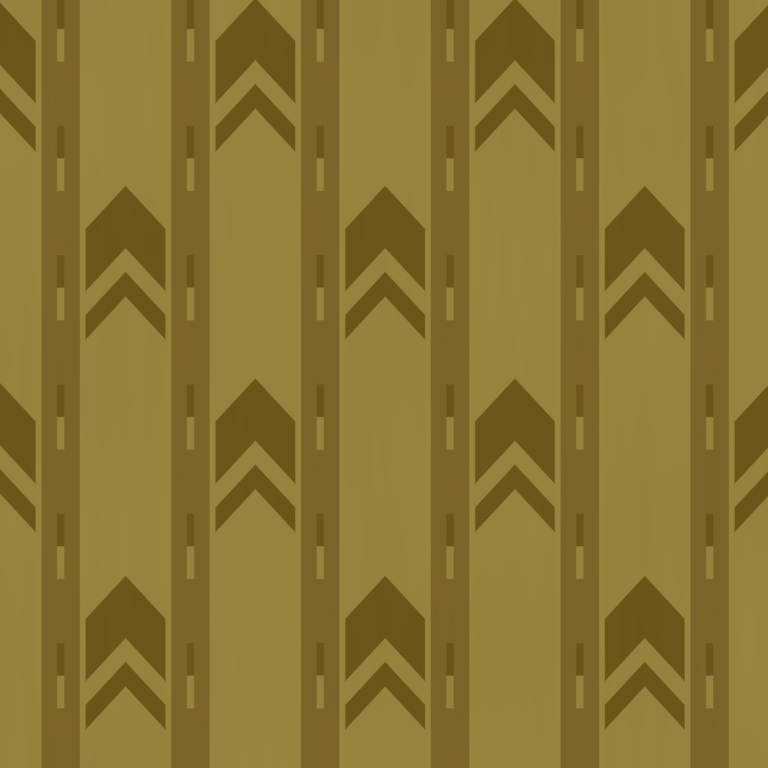
Reproduce this pattern procedurally as a Shadertoy shader.

```glsl
// Olive vertical stripes with dashed centre lines and staggered double chevrons
#define PITCH 0.1690            // spacing of stripes and of chevron columns
#define STRIPE_X 0.0790         // centre of the first stripe
#define STRIPE_HALF 0.0251      // half width of a stripe
#define DASH_PITCH 0.1684       // vertical spacing of the dashes
#define DASH_SIZE vec2(0.0047, 0.0212) // half size of one dash segment
#define CHEVRON_HALF 0.0519     // half width of a chevron
#define CHEVRON_SLOPE 1.08      // fall of the arms per unit of width
#define GRAIN 0.012             // strength of the tonal variation
#define FIELD vec3(0.585, 0.514, 0.242)
#define STRIPE vec3(0.480, 0.397, 0.157)
#define DARK vec3(0.420, 0.337, 0.102)

float hash(vec2 p) {
    p = fract(p * vec2(0.1031, 0.1030));
    p += dot(p, p.yx + 33.33);
    return fract((p.x + p.y) * p.x);
}

float noise(vec2 p) {
    vec2 i = floor(p), f = fract(p);
    f = f * f * (3.0 - 2.0 * f);
    return mix(mix(hash(i), hash(i + vec2(1, 0)), f.x),
               mix(hash(i + vec2(0, 1)), hash(i + vec2(1, 1)), f.x), f.y);
}

float box(vec2 p, vec2 halfSize) {
    vec2 d = abs(p) - halfSize;
    return max(d.x, d.y);
}

// Bent band whose upper apex lies at "top" and whose height is "thickness"
float chevron(vec2 p, float top, float thickness) {
    float fall = p.y - abs(p.x) * CHEVRON_SLOPE - top;
    float arms = abs(fall - 0.5 * thickness) - 0.5 * thickness;
    return max(arms / length(vec2(1.0, CHEVRON_SLOPE)), abs(p.x) - CHEVRON_HALF);
}

// Distance to the large chevron and the thin one beneath it
float arrow(vec2 p) {
    return min(chevron(p, 0.0, 0.081), chevron(p, 0.112, 0.032));
}

// Apex height of each row; the rows spread slightly down the canvas
float rowTop(float row) {
    return -0.0026 + row * (0.2415 + 0.0031 * row);
}

float cover(float d, float soft) {
    return 1.0 - smoothstep(-soft, soft, d);
}

void mainImage(out vec4 fragColor, in vec2 fragCoord) {
    vec2 p = fragCoord / iResolution.xy;
    p.y = 1.0 - p.y;                       // measure downwards from the top
    float soft = 0.9 / min(iResolution.x, iResolution.y);

    // Stripes with a faint light rim
    float stripeX = (fract((p.x - STRIPE_X) / PITCH + 0.5) - 0.5) * PITCH;
    float stripe = abs(stripeX) - STRIPE_HALF;
    vec3 color = FIELD + 0.012 * exp(-max(stripe, 0.0) / 0.003);
    color = mix(color, STRIPE, cover(stripe, soft));

    // Dashes: a dark segment on top of a light one
    float dashY = (fract((p.y - 0.2062) / DASH_PITCH + 0.5) - 0.5) * DASH_PITCH;
    vec2 dash = vec2(stripeX, dashY);
    vec2 segment = vec2(0.0, DASH_SIZE.y);
    color = mix(color, DARK, cover(box(dash + segment, DASH_SIZE), soft));
    color = mix(color, FIELD, cover(box(dash - segment, DASH_SIZE), soft));

    // Chevrons: neighbouring columns use alternate rows
    float column = floor((p.x - STRIPE_X) / PITCH);
    float chevronX = p.x - STRIPE_X - (column + 0.5) * PITCH;
    float parity = mod(column + 1.0, 2.0);
    float d = 1.0;
    for (int i = 0; i < 2; i++) {
        float row = 2.0 * float(i) + parity;
        d = min(d, arrow(vec2(chevronX, p.y - rowTop(row))));
    }
    color = mix(color, DARK, cover(d, soft));

    // Soft patches and vertical streaks
    float tone = 0.6 * noise(p * 6.0) + 0.4 * noise(p * vec2(90.0, 7.0)) - 0.5;
    fragColor = vec4(color + GRAIN * tone, 1.0);
}
```
